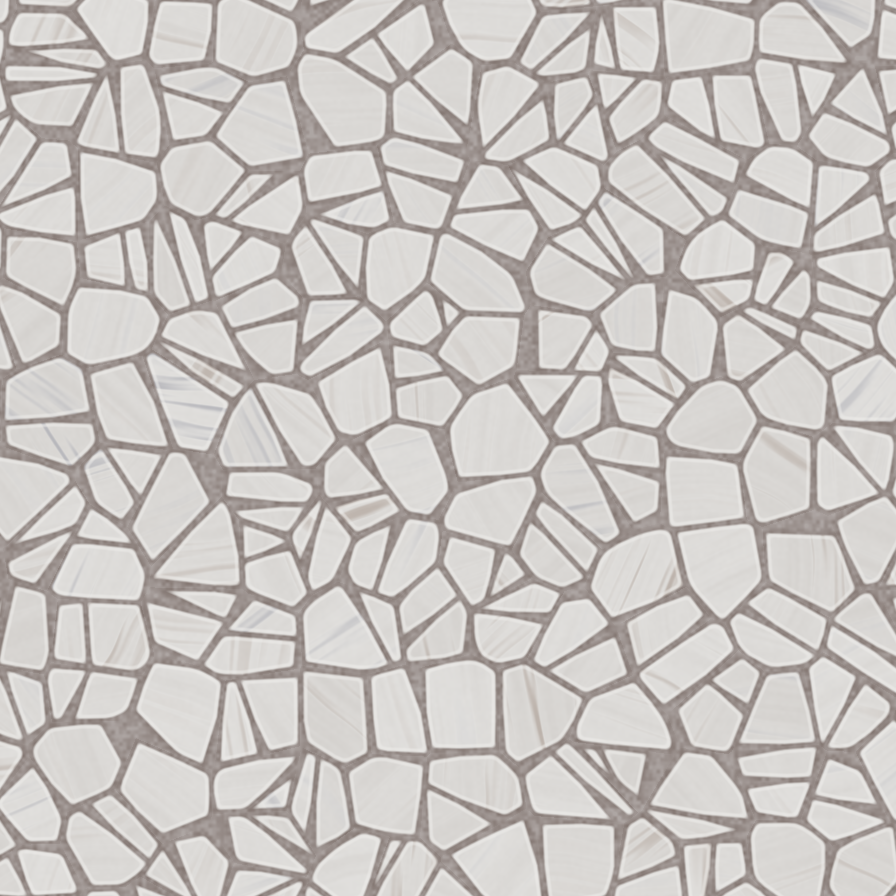
Give the GLSL for this texture, as a WebGL 1 fragment shader.

```glsl
precision highp float;
// Broken marble mosaic: pale veined chips set in speckled grey-brown grout.
// Chips are Voronoi cells, many split by a chord, with tilted edges that leave
// wedge-shaped joints; each chip has its own tone, vein direction and lit rim.

uniform vec2 u_resolution;

const float CELLS = 12.0;         // Voronoi cells across the canvas
const float JITTER = 0.84;        // scatter of the cell sites
const float SPLIT_SHARE = 0.6;    // share of cells broken in two
const float JOINT_MIN = 0.029;    // half joint width, in cells
const float JOINT_VARY = 0.024;
const float TILT = 0.19;          // largest edge tilt, radians
const float ROUNDING = 0.05;      // corner rounding
const float EDGE_SOFT = 0.019;    // half width of the chip outline
const float GRAIN_SCALE = 230.0;  // grout grains across the canvas

const vec3 GROUT_DARK = vec3(0.51, 0.46, 0.44);
const vec3 GROUT_LIGHT = vec3(0.68, 0.65, 0.64);
const vec3 STONE_SHADE = vec3(0.836, 0.825, 0.812);
const vec3 STONE_LIGHT = vec3(0.886, 0.881, 0.872);
const vec3 VEIN_WARM = vec3(0.73, 0.69, 0.66);
const vec3 VEIN_COOL = vec3(0.71, 0.71, 0.73);
const vec3 RIM_LIGHT = vec3(0.935, 0.93, 0.92);

vec2 hash22(vec2 p) {
  vec3 q = fract(p.xyx * vec3(0.1031, 0.1030, 0.0973));
  q += dot(q, q.yzx + 33.33);
  return fract((q.xx + q.yz) * q.zy);
}

float noise(vec2 p) {
  vec2 i = floor(p), f = fract(p);
  f = f * f * (3.0 - 2.0 * f);
  float low = mix(hash22(i).x, hash22(i + vec2(1.0, 0.0)).x, f.x);
  float high = mix(hash22(i + vec2(0.0, 1.0)).x, hash22(i + 1.0).x, f.x);
  return mix(low, high, f.y);
}

float smoothMin(float a, float b) {
  float h = max(ROUNDING - abs(a - b), 0.0) / ROUNDING;
  return min(a, b) - 0.25 * ROUNDING * h * h;
}

vec2 direction(float turn) {
  return vec2(cos(6.2832 * turn), sin(6.2832 * turn));
}

vec2 site(vec2 cell) {
  return cell + 0.5 + JITTER * (hash22(cell) - 0.5);
}

// Distance inside a chip (negative in the joint); also returns the chip's id.
float chipDistance(vec2 p, out vec2 id) {
  vec2 home = floor(p);
  float nearest = 1e3;
  for (int j = -1; j <= 1; j++) {
    for (int i = -1; i <= 1; i++) {
      vec2 cell = floor(p) + vec2(float(i), float(j));
      float reach = distance(p, site(cell));
      if (reach < nearest) { nearest = reach; home = cell; }
    }
  }
  vec2 center = site(home);
  vec2 local = p - center;

  // One broken-off corner per cell
  vec2 corner = hash22(home + 71.0);
  float d = mix(0.44, 0.75, corner.y) - dot(local, direction(corner.x));

  // Straight and tilted borders towards every neighbour
  for (int j = -2; j <= 2; j++) {
    for (int i = -2; i <= 2; i++) {
      if (i == 0 && j == 0) continue;
      vec2 cell = home + vec2(float(i), float(j));
      vec2 toward = site(cell) - center;
      vec2 normal = normalize(toward);
      vec2 vary = hash22(home * 3.0 + cell * 5.0 + 19.0);
      float tilt = TILT * (2.0 * vary.x - 1.0);
      vec2 tilted = cos(tilt) * normal + sin(tilt) * vec2(-normal.y, normal.x);
      vec2 gap = 0.5 * toward - local;
      float border = min(dot(gap, normal), dot(gap, tilted));
      d = smoothMin(d, border - JOINT_MIN - JOINT_VARY * vary.y);
    }
  }

  // Chord that breaks the cell into two chips, with a widening joint
  vec2 split = hash22(home + 137.0);
  id = home;
  if (split.x < SPLIT_SHARE) {
    vec2 normal = direction(split.y);
    float across = dot(local, normal) + 0.16 * (corner.x - 0.5);
    float along = dot(local, vec2(-normal.y, normal.x));
    d = smoothMin(d, abs(across) - JOINT_MIN - 0.006 - 0.1 * max(along, 0.0));
    id += step(0.0, across) * vec2(37.0, 53.0);
  }
  return d;
}

vec3 stoneColor(vec2 p, vec2 id) {
  vec2 look = hash22(id + 211.0);
  vec2 kind = hash22(id + 307.0);
  vec2 axis = direction(look.x);
  vec2 q = vec2(dot(p, axis), dot(p, vec2(-axis.y, axis.x)));
  q.x += 0.09 * noise(q * 1.6 + 40.0);
  q += 50.0 * look.yx;
  float bands = noise(q * vec2(6.5, 0.6));
  float streaks = noise(q * vec2(19.0, 0.9) + 90.0);
  float tone = 0.5 + 0.5 * (look.y - 0.5) + 0.6 * (bands - 0.5) + 0.35 * (streaks - 0.5);
  vec3 color = mix(STONE_SHADE, STONE_LIGHT, clamp(tone, 0.0, 1.0));
  float vein = smoothstep(0.58, 0.95, 0.6 * bands + 0.45 * streaks);
  vec3 veinColor = mix(VEIN_WARM, VEIN_COOL, step(0.6, kind.y));
  return mix(color, veinColor, vein * mix(0.15, 0.95, kind.x * kind.x));
}

void main() {
  vec2 uv = gl_FragCoord.xy / u_resolution.y;
  vec2 p = uv * CELLS + 7.0;
  vec2 id;
  float d = chipDistance(p, id);

  // Grout: fine speckle, darker in the shadow beside the chips
  float grain = 0.65 * noise(uv * GRAIN_SCALE) + 0.35 * noise(uv * GRAIN_SCALE * 0.45 + 60.0);
  float openness = smoothstep(0.01, 0.1, -d);
  vec3 grout = mix(GROUT_DARK, GROUT_LIGHT, clamp(0.4 + 0.3 * openness + 0.9 * (grain - 0.5), 0.0, 1.0));

  // Chip: veined face with a pale worn rim
  float rim = smoothstep(0.0, 0.03, d) * (1.0 - smoothstep(0.035, 0.07, d));
  vec3 stone = mix(stoneColor(p, id), RIM_LIGHT, 0.55 * rim);
  stone += 0.014 * (grain - 0.5);

  gl_FragColor = vec4(mix(grout, stone, smoothstep(-EDGE_SOFT, EDGE_SOFT, d)), 1.0);
}
```
